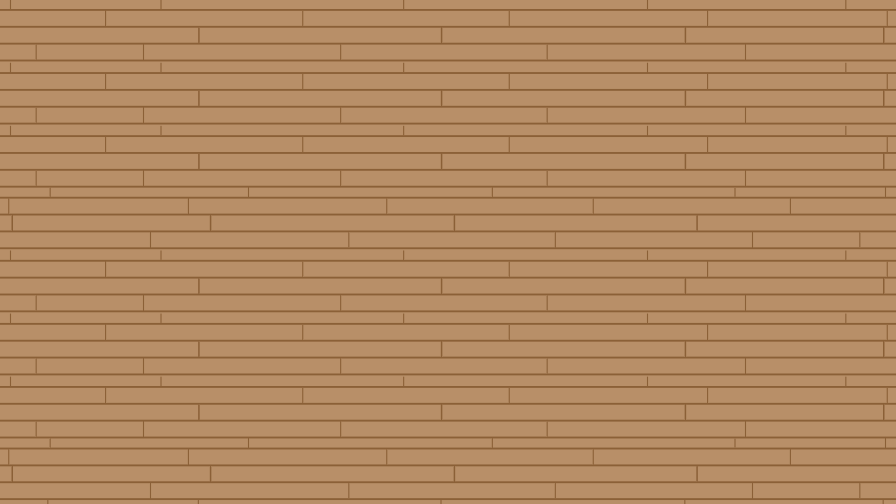
This texture is drawn by a Shadertoy shader. Its source:

```glsl
// Wooden strip floor: courses of three wide planks and one narrow plank.
// Four courses form a tile that repeats downwards; one course of each tile is mirrored.
// Lengths are in design units, 768 x 432 for the whole canvas, with y pointing down.

const vec2 CANVAS = vec2(768.0, 432.0);
const vec3 WOOD = vec3(0.720, 0.562, 0.408);
const vec3 SEAM = vec3(0.545, 0.375, 0.215);

const float TILE_HEIGHT = 215.0;
const float TILE_START = 212.8;
const float COURSE_HEIGHT = 54.07;      // plain course, three per tile
const float WIDE_PLANK = 14.45;         // height of a wide plank
const float SEAM_WIDTH = 1.6;           // lines between rows
const float JOINT_WIDTH = 0.95;         // lines between plank ends
const float HEAVY_JOINT_WIDTH = 1.3;    // joints of the middle wide row
const float JOINT_GAP = 1.9;            // narrow joints start this far down
const float LAST_COURSE_Y = 427.8;
const float LAST_COURSE_SHIFT = 32.0;

// Plank ends of each row in a course, from the lowest row to the narrow top row
const int JOINTS_PER_ROW = 5;
const float OUTSIDE = -99.0;
const float JOINTS[20] = float[20](
    31.0, 123.0, 292.0, 469.0, 639.0,
    170.5, 378.5, 587.5, 757.5, OUTSIDE,
    90.5, 259.5, 436.5, 606.5, 760.5,
    9.0, 138.0, 346.0, 555.0, 725.0);

// Share of a pixel covered by a line whose centre is dist away
float lineCoverage(float dist, float width, float pixel) {
    float hi = min(dist + 0.5 * pixel, 0.5 * width);
    float lo = max(dist - 0.5 * pixel, -0.5 * width);
    return clamp((hi - lo) / pixel, 0.0, 1.0);
}

void mainImage(out vec4 fragColor, in vec2 fragCoord) {
    vec2 unitsPerPixel = CANVAS / iResolution.xy;
    vec2 p = fragCoord * unitsPerPixel;
    p.y = CANVAS.y - p.y;

    // Course: three plain ones, then a slightly lower mirrored one
    float tileY = mod(p.y - TILE_START, TILE_HEIGHT);
    bool mirrored = tileY >= 3.0 * COURSE_HEIGHT;
    float height = mirrored ? TILE_HEIGHT - 3.0 * COURSE_HEIGHT : COURSE_HEIGHT;
    float fromTop = mirrored ? tileY - 3.0 * COURSE_HEIGHT : mod(tileY, COURSE_HEIGHT);
    float fromBottom = height - fromTop;

    // Row inside the course and the distance to its nearest edge
    float row = clamp(floor(fromBottom / WIDE_PLANK), 0.0, 3.0);
    float rowLow = row * WIDE_PLANK;
    float rowHigh = row < 3.0 ? rowLow + WIDE_PLANK : height;
    float edgeDist = min(fromBottom - rowLow, rowHigh - fromBottom);
    float ink = lineCoverage(edgeDist, SEAM_WIDTH, unitsPerPixel.y);

    // Plank ends
    bool lastCourse = p.y > LAST_COURSE_Y;
    float x = mirrored ? CANVAS.x - p.x : p.x;
    if (lastCourse) x -= LAST_COURSE_SHIFT;
    float jointWidth = row == 1.0 ? HEAVY_JOINT_WIDTH : JOINT_WIDTH;
    float joint = 0.0;
    for (int i = 0; i < JOINTS_PER_ROW; i++) {
        float dist = x - JOINTS[int(row) * JOINTS_PER_ROW + i];
        joint = max(joint, lineCoverage(dist, jointWidth, unitsPerPixel.x));
    }
    if (row == 3.0 && !mirrored && !lastCourse) {
        joint *= clamp((fromTop - JOINT_GAP) / unitsPerPixel.y + 0.5, 0.0, 1.0);
    }

    fragColor = vec4(mix(WOOD, SEAM, max(ink, joint)), 1.0);
}
```
